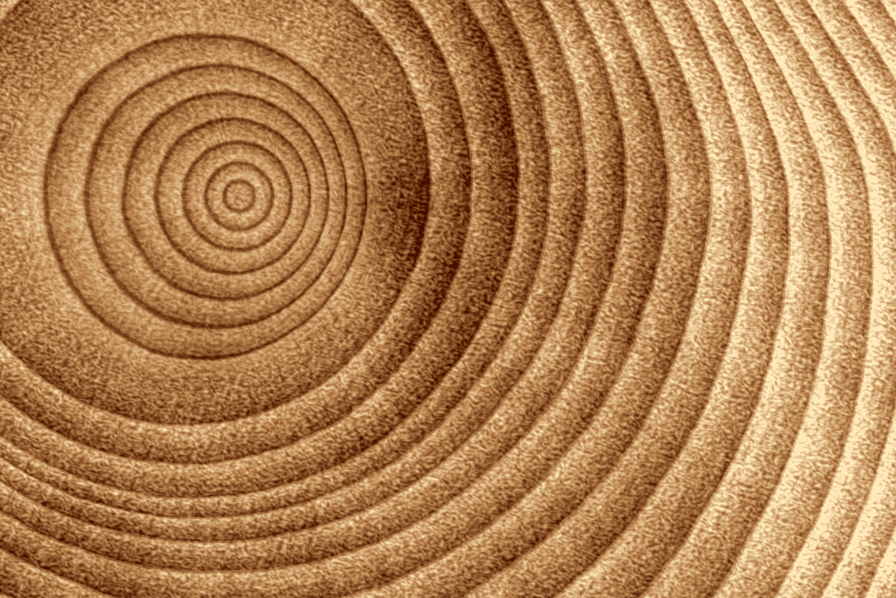
A WebGL 1 fragment shader for this texture:

```glsl
precision highp float;
// Cross-section of a tree trunk: growth rings around an off-centre pith.
// An eccentric circle family gives a ring radius per point; ridges, stains
// and gradient-noise grain shade one brightness value, mapped to wood tones.

uniform vec2 u_resolution;

vec2 gradient(vec2 cell) {
  float a = 6.2832 * fract(sin(dot(cell, vec2(127.1, 311.7))) * 43758.5);
  return vec2(cos(a), sin(a));
}

// Gradient noise, about -0.7 to 0.7
float noise(vec2 p) {
  vec2 i = floor(p), f = fract(p);
  vec2 u = f * f * f * (f * (f * 6.0 - 15.0) + 10.0);
  vec2 e = vec2(1.0, 0.0);
  return mix(mix(dot(gradient(i), f), dot(gradient(i + e), f - e), u.x),
             mix(dot(gradient(i + e.yx), f - e.yx),
                 dot(gradient(i + 1.0), f - 1.0), u.x), u.y);
}

// Centre of the growth circle with a given radius, relative to the pith
vec2 growthCentre(float r) {
  float left = smoothstep(0.05, 0.42, r) * (1.0 - smoothstep(0.45, 0.85, r));
  float up = 0.027 * smoothstep(0.26, 0.42, r) + 0.025 * smoothstep(0.45, 0.65, r);
  up *= 1.0 - smoothstep(0.65, 0.92, r);
  return vec2(-0.09 * left, up - 0.11 * smoothstep(0.8, 1.08, r));
}

// Solve |p - centre(r)| = r by fixed-point iteration
float growthRadius(vec2 p) {
  float r = length(p);
  for (int i = 0; i < 14; i++) r = length(p - growthCentre(r));
  return r * (1.0 + 0.085 * smoothstep(0.0, 0.4, p.y) * smoothstep(0.45, 1.0, r));
}

// Boundary of the k-th ring: tight core, two wide years, then slow widening
float ringEdge(float k) {
  if (k < 7.5) return 0.0242 * k + 0.00205 * k * k;
  if (k < 9.5) return 0.409 + 0.068 * (k - 8.0);
  float n = min(k - 10.0, 9.0);
  return 0.545 + 0.04 * n + 0.0019 * n * n + 0.063 * (k - 10.0 - n);
}

// Soft elliptical patch
float patchAt(vec2 p, vec2 centre, vec2 size) {
  vec2 q = (p - centre) / size;
  return exp(-dot(q, q));
}

vec3 woodTone(float v) {
  vec3 mid = vec3(0.74, 0.53, 0.32);
  vec3 low = mix(vec3(0.42, 0.21, 0.07), mid, clamp(v * 2.0, -0.5, 1.0));
  return mix(low, vec3(0.98, 0.88, 0.69), clamp(v * 2.0 - 1.0, 0.0, 1.1));
}

void main() {
  vec2 uv = gl_FragCoord.xy / u_resolution.y;
  vec2 p = uv - vec2(0.400, 0.672);
  float dist = length(p);
  vec2 dir = p / max(dist, 0.001);

  // Ring coordinate with a slight natural wobble
  float r = growthRadius(p);
  r += smoothstep(0.0, 0.3, dist) * (0.005 * noise(uv * 4.0) + 0.003 * noise(uv * 13.0));
  r += 0.0015 * noise(uv * 50.0);

  // Nearest ring boundaries on either side
  float inner = 0.0, outer = 2.0;
  for (int i = 1; i < 27; i++) {
    float edge = ringEdge(float(i));
    if (edge <= r) inner = max(inner, edge);
    else outer = min(outer, edge);
  }
  float after = r - inner, before = outer - r;
  float core = 1.0 - smoothstep(0.275, 0.34, r);
  float sunny = smoothstep(0.92, 1.45, uv.x + 0.25 * (uv.y - 0.5));

  // Broad light and stains
  float v = 0.48 + 0.27 * sunny;
  v -= 0.15 * patchAt(uv, vec2(0.84, 0.66), vec2(0.24, 0.5));
  v -= 0.25 * patchAt(uv, vec2(0.67, 0.65), vec2(0.06, 0.09));
  v -= 0.22 * patchAt(uv, vec2(0.84, 0.84), vec2(0.05, 0.17));
  v -= 0.20 * patchAt(uv, vec2(0.75, 0.47), vec2(0.08, 0.11));
  v -= 0.20 * patchAt(uv, vec2(0.59, 0.25), vec2(0.07, 0.04));
  v -= 0.20 * patchAt(uv, vec2(0.05, 0.03), vec2(0.50, 0.13));
  v -= 0.15 * patchAt(uv, vec2(1.10, 0.72), vec2(0.06, 0.28));
  v -= 0.10 * patchAt(uv, vec2(0.30, 0.33), vec2(0.35, 0.08));
  v += 0.09 * patchAt(p, vec2(0.0), vec2(0.15));
  v += 0.14 * noise(uv * 4.0 + 7.0) + 0.11 * noise(uv * 11.0);

  // Pale ridge outside each boundary, dark groove inside it
  float gap = outer - inner;
  float soft = 0.002 + 0.8 / u_resolution.y;
  float ridge = after / min(0.027, 0.45 * gap);
  float groove = before / min(0.022, 0.3 * gap);
  v += mix(0.29 + 0.08 * sunny, 0.16, core) * smoothstep(0.0, soft, after) * exp(-ridge * ridge);
  v -= mix(0.40, 0.26, core) * smoothstep(0.0, soft, before) * exp(-groove);
  float line = min(before, after) / 0.004;
  float crease = exp(-line * line) * smoothstep(0.006, 0.02, dist);
  v -= mix(0.04, 0.42, core) * crease;

  // Pith, fine growth lines and radial rays
  v -= 0.3 * exp(-dist * dist / 0.00008);
  v += 0.14 * noise(vec2(r * 170.0, dot(dir, vec2(3.0, 5.0))));
  v += 0.13 * noise(dir * 24.0 + r * 1.5) * smoothstep(0.01, 0.08, dist);

  // Pebbled grain, stronger away from the core and fainter in the creases
  vec2 g = mat2(0.94, 0.34, -0.34, 0.94) * uv;
  g += 0.005 * noise(uv * 35.0);
  float grain = 0.8 * noise(g * vec2(85.0, 150.0)) + noise(g * vec2(150.0, 205.0) + 31.0);
  v += mix(0.46, 0.29, core) * (1.0 - 0.4 * crease) * grain;

  gl_FragColor = vec4(woodTone(v), 1.0);
}
```
